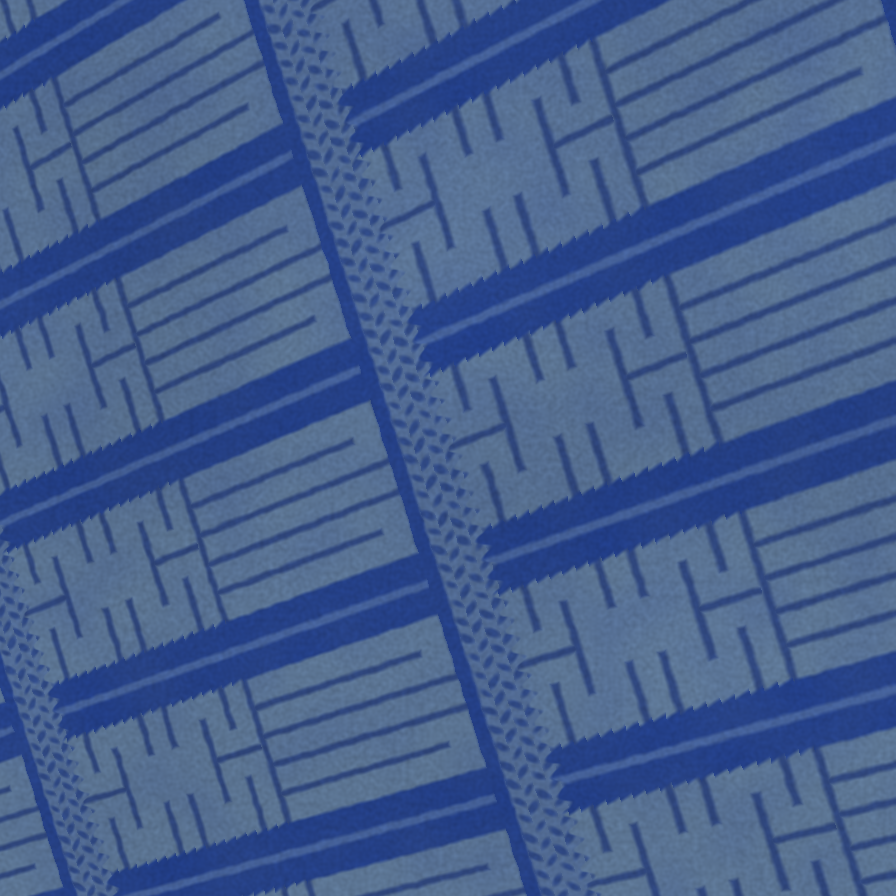
This pattern is drawn by a WebGL 1 fragment shader. Its source:

```glsl
precision highp float;
// Woven blue cloth seen at an angle: rows of pale panels, each with a mirrored
// maze and five long bars, parted by striped blue bands and knotted columns.
// A perspective lattice gives panel coordinates; box distances cut the grooves.

uniform vec2 u_resolution;

float cross2(vec2 a, vec2 b) { return a.x * b.y - a.y * b.x; }

vec2 hash2(vec2 p) {
  p = vec2(dot(p, vec2(127.1, 311.7)), dot(p, vec2(269.5, 183.3)));
  return fract(sin(p) * 43758.55) * 2.0 - 1.0;
}

float gradientNoise(vec2 p) {
  vec2 i = floor(p), f = fract(p);
  vec2 s = f * f * f * (f * (f * 6.0 - 15.0) + 10.0);
  float a = dot(hash2(i), f);
  float b = dot(hash2(i + vec2(1, 0)), f - vec2(1, 0));
  float c = dot(hash2(i + vec2(0, 1)), f - vec2(0, 1));
  float d = dot(hash2(i + 1.0), f - 1.0);
  return mix(mix(a, b, s.x), mix(c, d, s.x), s.y);
}

// Signed distance to the box between two corners
float box(vec2 p, vec2 lo, vec2 hi) {
  vec2 d = max(lo - p, p - hi);
  return length(max(d, 0.0)) + min(max(d.x, d.y), 0.0);
}

float cover(float d) {
  float soft = max(0.0028, 1.0 / u_resolution.y);
  return 1.0 - smoothstep(-soft, soft, d);
}

// Perspective lattice: x counts columns, y counts rows downward
vec2 lattice(vec2 p) {
  vec2 down = vec2(0.0755, 0.239);
  vec2 across = vec2(0.4596, -0.2917) + 0.16 * p;
  vec2 q = p - vec2(0.2435, -0.063);
  return vec2(cross2(down, q), cross2(q, across)) / cross2(down, across);
}

// Maze grooves, mirrored both ways about the maze centre
float mazeGrooves(vec2 c) {
  const float w = 0.0038;
  vec2 m = abs(c - vec2(0.185, 0.1175));
  float d = box(m, vec2(0.0162 - w, 0.03), vec2(0.0162 + w, 0.2));
  d = min(d, box(m, vec2(0.0923 - w, 0.03), vec2(0.0923 + w, 0.2)));
  d = min(d, box(m, vec2(0.0594 - w, -0.1), vec2(0.0594 + w, 0.0525)));
  return min(d, box(m, vec2(0.0594, -0.1), vec2(0.123, w)));
}

// Divider and four long grooves; the outer two stop short of the end
float barGrooves(vec2 c) {
  const float w = 0.0036;
  float row = (c.y - 0.03625) / 0.0355;
  float nearest = clamp(floor(row + 0.5), 1.0, 4.0);
  float end = abs(nearest - 2.5) > 1.0 ? 0.51 : 0.56;
  float y = (row - nearest) * 0.0355;
  float d = box(vec2(c.x, y), vec2(0.308, -w), vec2(end, w));
  return min(d, abs(c.x - 0.308) - w);
}

// Slanted dashes in staggered columns
float knots(float x, float v) {
  vec2 b = vec2((x - 0.015) / 0.0135, v * 12.0);
  float odd = mod(floor(b.x), 2.0);
  b.y += 0.5 * odd;
  vec2 l = (fract(b) - 0.5) * vec2(0.0135, 0.021);
  vec2 vary = hash2(floor(b));
  l += vary * 0.0012;
  l.y += l.x * (odd * 1.2 - 0.6);
  return length(l * vec2(0.75, 1.0)) - 0.0046 - 0.0009 * vary.x;
}

void main() {
  vec2 p = gl_FragCoord.xy / u_resolution;
  p.y = 1.0 - p.y;

  // Threads wander a little
  vec2 wander = vec2(gradientNoise(p * 70.0), gradientNoise(p * 70.0 + 31.0));
  vec2 uv = lattice(p + 0.0022 * wander);
  vec2 c = vec2(fract(uv.x - 0.015) * 0.54, fract(uv.y) * 0.25);
  float blotch = gradientNoise(p * 14.0);
  float grain = gradientNoise(p * 190.0) + 0.6 * gradientNoise(p * 95.0 + 7.0);

  // Blue ground with a thin pale stripe between rows
  vec3 color = mix(vec3(0.13, 0.24, 0.53), vec3(0.18, 0.28, 0.52), 0.3 + 0.5 * blotch);
  float rowGap = abs(fract(uv.y + 0.5) - 0.5) * 0.25;
  float stripe = box(vec2(c.x, rowGap), vec2(0.063, -0.1), vec2(0.54, 0.0046));
  color = mix(color, vec3(0.27, 0.38, 0.60), cover(stripe));

  // Pale panel; its edge is stepped along the maze
  float steps = (fract(c.x * 75.0) - 0.5) * 0.005 * step(c.x, 0.308);
  float panel = box(c + vec2(0.0, steps), vec2(0.06, 0.03625), vec2(0.54, 0.21375));
  vec3 pale = mix(vec3(0.36, 0.46, 0.58), vec3(0.32, 0.42, 0.58),
                  clamp(0.35 + blotch + 0.5 * (0.5 - p.y), 0.0, 1.0));
  float grooves = c.x < 0.304 ? mazeGrooves(c) : 1.0;
  grooves = min(grooves, barGrooves(c));
  vec3 cloth = mix(pale, vec3(0.17, 0.26, 0.48), 0.92 * cover(grooves));
  color = mix(color, cloth, cover(panel));

  // Knotted column with a ragged right side
  float ragged = 0.067 + 0.006 * sin(uv.y * 75.4);
  float column = max(0.015 - c.x, c.x - ragged);
  vec3 knotted = mix(vec3(0.32, 0.42, 0.58), vec3(0.17, 0.27, 0.51),
                     0.9 * cover(knots(c.x, uv.y)));
  color = mix(color, knotted, cover(column));

  // Fibre grain and uneven light
  color *= 1.0 + 0.11 * grain + 0.08 * gradientNoise(p * 3.0 + 4.0);
  gl_FragColor = vec4(color, 1.0);
}
```
